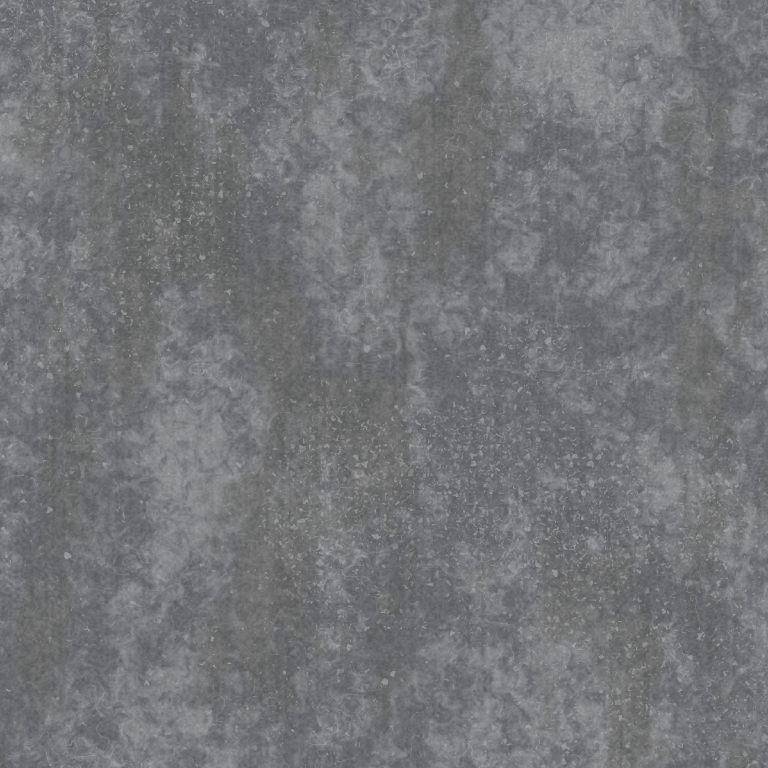
A WebGL 1 fragment shader for this texture:

```glsl
precision highp float;
uniform vec2 u_resolution;

float hash(vec2 p) {
  return fract(sin(dot(p, vec2(127.1, 311.7))) * 43758.5);
}

float noise(vec2 p) {
  vec2 i = floor(p);
  vec2 f = fract(p);
  f = f * f * (3.0 - 2.0 * f);
  return mix(mix(hash(i), hash(i + vec2(1.0, 0.0)), f.x),
             mix(hash(i + vec2(0.0, 1.0)), hash(i + 1.0), f.x), f.y);
}

// Layered noise, centred on zero
float fbm(vec2 p) {
  float sum = 0.0;
  float amplitude = 0.5;
  for (int i = 0; i < 5; i++) {
    sum += amplitude * (noise(p) - 0.5);
    p = mat2(1.6, 1.2, -1.2, 1.6) * p + 17.3;
    amplitude *= 0.55;
  }
  return sum;
}

// Layered noise stretched along the vertical, without rotation
float streaks(vec2 p) {
  return 0.5 * noise(p) + 0.3 * noise(p * 2.3 + 5.1) + 0.2 * noise(p * 5.7 + 9.4);
}

// Small chips, one per cell, kept where the density allows
float flecks(vec2 uv, float cells, float density) {
  vec2 p = uv * cells;
  vec2 id = floor(p);
  vec2 centre = 0.35 + 0.3 * vec2(hash(id + 3.7), hash(id + 8.2));
  float radius = mix(0.1, 0.3, hash(id + 21.4));
  float blur = 0.9 * cells / u_resolution.y;
  float chip = 1.0 - smoothstep(radius - blur, radius + blur, length(fract(p) - centre));
  return chip * step(hash(id + 40.9), density) * mix(0.4, 1.0, hash(id + 63.5));
}

void main() {
  vec2 uv = gl_FragCoord.xy / u_resolution.y;
  vec2 warp = vec2(noise(uv * 60.0), noise(uv * 60.0 + 31.7)) - 0.5;
  vec2 crumble = vec2(noise(uv * 240.0), noise(uv * 240.0 + 57.1)) - 0.5;

  // Pale plaster worn away to slate in broad and small patches
  float broad = fbm(uv * vec2(5.0, 3.4) + 2.6);
  float blotch = fbm(uv * vec2(24.0, 19.0) + warp * 0.7);
  float fine = fbm(uv * 95.0 + warp * 1.5);
  float tone = 0.5 + 0.85 * broad + 0.85 * blotch + 0.8 * fine;
  float plaster = smoothstep(0.2, 0.88, tone);
  vec3 color = mix(vec3(0.404, 0.412, 0.427), vec3(0.55, 0.555, 0.562), plaster);

  // Brown stains running down
  float stain = streaks(uv * vec2(13.0, 3.6) + warp * 0.25 + 4.3) + 0.4 * blotch - 0.25 * broad;
  stain = smoothstep(0.52, 0.78, stain);
  color = mix(color, vec3(0.385, 0.383, 0.375), 0.6 * stain);

  // Thin curled veins in the plaster
  float curl = abs(noise(uv * 48.0 + warp * 2.2 + 11.0) - 0.5);
  float vein = 1.0 - smoothstep(0.012, 0.055, curl);
  color += 0.055 * vein * smoothstep(-0.03, 0.14, fbm(uv * 13.0 + 71.0));

  // Faint vertical scratches and grain
  color += 0.028 * (noise(uv * vec2(230.0, 9.0)) - 0.5);
  color += 0.05 * (noise(uv * 250.0 + 13.0) - 0.5);
  color += 0.055 * (noise(uv * 430.0 + 29.0) - 0.5);

  // Clustered white chips
  float cluster = smoothstep(-0.06, 0.24, fbm(uv * 3.2 + vec2(8.4, 1.9)) + 0.3 * blotch);
  vec2 chipped = uv + crumble * 0.006;
  float chips = 0.0;
  for (int i = 0; i < 3; i++) {
    float layer = float(i);
    chips = max(chips, flecks(chipped + layer * 0.37, 85.0 + 50.0 * layer, 0.03 + 0.36 * cluster));
  }
  color = mix(color, vec3(0.66, 0.665, 0.67), 0.7 * chips);

  gl_FragColor = vec4(color, 1.0);
}
```
